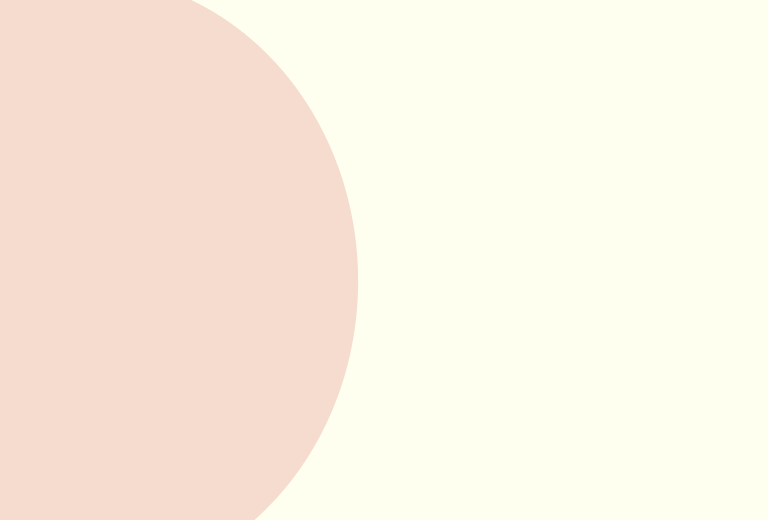
This background is drawn by a Shadertoy shader. Its source:

```glsl
// A large blush ellipse enters from the left over a flat ivory ground.
// Its edge comes from a gradient-normalised implicit distance, smoothed
// over one pixel; all lengths are in units of the canvas height.

const vec3 IVORY = vec3(1.0, 1.0, 0.941);
const vec3 BLUSH = vec3(0.961, 0.862, 0.812);

const vec2 ELLIPSE_CENTER = vec2(0.1588, 0.4596);
const vec2 ELLIPSE_RADII = vec2(0.5299, 0.588);

// First-order signed distance to an ellipse, negative inside
float ellipseDistance(vec2 point, vec2 center, vec2 radii) {
    vec2 offset = point - center;
    float level = length(offset / radii);
    float slope = length(offset / (radii * radii));
    return level * (level - 1.0) / max(slope, 1e-4);
}

// Coverage of a shape by one pixel, from its signed distance
float coverage(float signedDistance, float pixelSize) {
    return clamp(0.5 - signedDistance / pixelSize, 0.0, 1.0);
}

void mainImage(out vec4 fragColor, in vec2 fragCoord) {
    float pixelSize = 1.0 / iResolution.y;
    vec2 point = fragCoord * pixelSize;

    // Blush ellipse over the ivory ground
    float edge = ellipseDistance(point, ELLIPSE_CENTER, ELLIPSE_RADII);
    vec3 color = mix(IVORY, BLUSH, coverage(edge, pixelSize));

    fragColor = vec4(color, 1.0);
}
```
